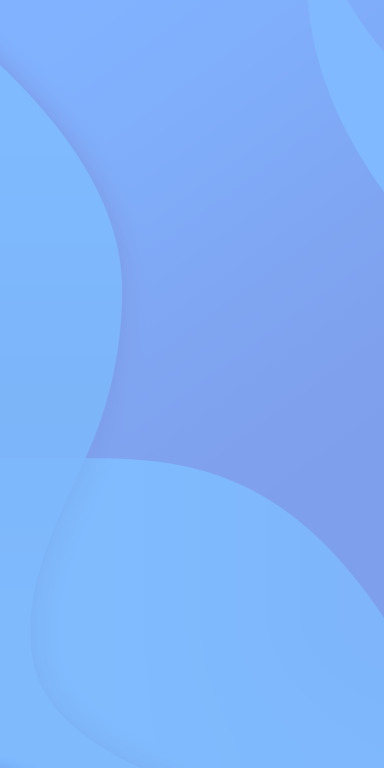
A Shadertoy shader for this background:

```glsl
// Calm blue backdrop: a diagonal gradient under three smooth translucent shapes.
// Edges are cubic curves and parabolas; approximate distances to them give
// antialiased fills and a soft shadow beside the tall wave.

const vec3 SKY_LIGHT   = vec3(0.502, 0.700, 1.000);
const vec3 SKY_DEEP    = vec3(0.496, 0.627, 0.926);
const vec3 WAVE_TOP    = vec3(0.497, 0.728, 1.000);
const vec3 WAVE_LOW    = vec3(0.488, 0.708, 0.976);
const vec3 HILL_LIGHT  = vec3(0.500, 0.732, 0.996);
const vec3 HILL_DEEP   = vec3(0.492, 0.707, 0.982);
const vec3 RIBBON      = vec3(0.500, 0.727, 1.000);
const vec3 SKY_SHADOW  = vec3(0.492, 0.612, 0.908);
const vec3 HILL_SHADOW = vec3(0.475, 0.675, 0.935);
const float SHADOW_WIDTH = 0.085;
const vec2 GRADIENT_AXIS = vec2(0.59, 0.81);

// Wave edge knots: depth below the top, horizontal position, slope
const vec3 WAVE_KNOTS[5] = vec3[5](
    vec3(0.169, 0.000,  1.05),
    vec3(0.755, 0.318,  0.00),
    vec3(1.190, 0.224, -0.45),
    vec3(1.641, 0.079,  0.00),
    vec3(2.000, 0.365,  2.10));

// Cubic Hermite curve between two knots (position, value, slope)
float hermite(vec3 a, vec3 b, float s) {
    float span = b.x - a.x;
    float t = (s - a.x) / span;
    float r = 1.0 - t;
    return mix(a.y, b.y, t * t * (3.0 - 2.0 * t))
         + span * t * r * (a.z * r - b.z * t);
}

float waveEdge(float depth) {
    float edge = hermite(WAVE_KNOTS[0], WAVE_KNOTS[1], depth);
    for (int i = 1; i < 4; i++) {
        if (depth > WAVE_KNOTS[i].x)
            edge = hermite(WAVE_KNOTS[i], WAVE_KNOTS[i + 1], depth);
    }
    return edge;
}

// Approximate signed distance to the wave, positive on its right
float waveDistance(vec2 p) {
    const float STEP = 0.004;
    float slope = (waveEdge(p.y + STEP) - waveEdge(p.y - STEP)) / (2.0 * STEP);
    return (p.x - waveEdge(p.y)) / sqrt(1.0 + slope * slope);
}

// Signed distance to the hill, positive below its crest
float hillDistance(vec2 p) {
    float crest = hermite(vec3(0.224, 1.193, 0.0), vec3(1.0, 1.609, 1.5),
                          max(p.x, 0.224));
    float slope = 1.5 * smoothstep(0.3, 1.0, p.x);
    return (p.y - crest) / sqrt(1.0 + slope * slope);
}

// Signed distance to a parabola x = c.x + c.y*y + c.z*y*y, positive on its right
float parabolaDistance(vec2 p, vec3 c) {
    float slope = c.y + 2.0 * c.z * p.y;
    return (p.x - c.x - p.y * (c.y + c.z * p.y)) / sqrt(1.0 + slope * slope);
}

float fill(float d) {
    float halfPixel = 0.75 / iResolution.x;
    return smoothstep(-halfPixel, halfPixel, d);
}

void mainImage(out vec4 fragColor, in vec2 fragCoord) {
    // Width spans 0..1; depth runs 0..2 downwards from the top
    vec2 uv = fragCoord / iResolution.xy;
    vec2 p = vec2(uv.x, 2.0 * (1.0 - uv.y));

    // Diagonal background
    float diagonal = dot(p, GRADIENT_AXIS);
    vec3 color = mix(SKY_LIGHT, SKY_DEEP, smoothstep(0.0, 1.55, diagonal));

    // Curved ribbon in the upper right
    float ribbon = fill(parabolaDistance(p, vec3(0.802, 0.071, 0.650)))
                 * fill(-parabolaDistance(p, vec3(0.904, 0.563, 1.094)));
    color = mix(color, RIBBON, ribbon);

    // Hill
    float hill = fill(hillDistance(p));
    float hillShade = smoothstep(0.3, 1.1, p.x) * (1.0 - 0.5 * smoothstep(1.6, 2.0, p.y));
    color = mix(color, mix(HILL_LIGHT, HILL_DEEP, hillShade), hill);

    // Soft shadow on the right of the wave
    float d = waveDistance(p);
    float fade = 1.0 - clamp(d / SHADOW_WIDTH, 0.0, 1.0);
    float shadow = fade * fade * mix(0.65, 0.5, hill);
    color = mix(color, mix(SKY_SHADOW, HILL_SHADOW, hill), shadow);

    // Translucent wave, brighter where it overlaps the hill
    vec3 wave = mix(WAVE_TOP, WAVE_LOW, smoothstep(0.2, 1.2, p.y));
    wave = mix(wave, HILL_LIGHT, hill * mix(0.55, 0.9, smoothstep(1.2, 1.7, p.y)));
    color = mix(color, wave, fill(-d));

    // Faint shade in the lower left corner
    float corner = smoothstep(1.96, 2.01, p.y - 0.2 * p.x);
    color -= vec3(0.04, 0.05, 0.03) * corner * (1.0 - smoothstep(0.0, 0.15, p.x));

    fragColor = vec4(color, 1.0);
}
```
